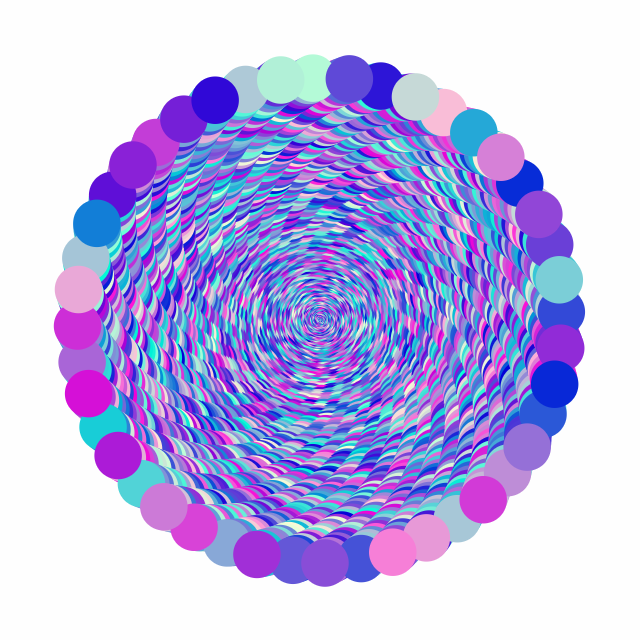
Give the GLSL for this background, as a Shadertoy shader.

```glsl
// A spiral of overlapping discs, each turned one radian from the last and set
// slightly farther out. Every pixel walks from the newest disc that can reach it
// toward older ones, blending front to back until it is opaque.

#define DISC_COUNT 5000.0   // discs from rim to center
#define RIM_RADIUS 0.3805   // distance of the newest disc from the center
#define DISC_RADIUS 0.0371
#define TURN_STEP 1.0       // radians between successive discs
#define RIM_ANGLE 2.016     // direction of the newest disc
#define MAX_STEPS 400
#define BLUE_LEVEL 0.845
#define PAPER vec3(0.995)

// Two independent random values in 0..1 from a disc number.
vec2 hash2(float n) {
    uint a = uint(n) * 747796405u + 2891336453u;
    a = ((a >> ((a >> 28u) + 4u)) ^ a) * 277803737u;
    a = (a >> 22u) ^ a;
    return vec2(float(a & 65535u), float(a >> 16u)) / 65535.0;
}

// Red and green vary freely while blue stays fixed.
vec3 discColor(float age) {
    return vec3(hash2(age), BLUE_LEVEL);
}

// Age counts inward from the newest disc at the rim.
vec2 discCenter(float age) {
    float angle = RIM_ANGLE + TURN_STEP * age;
    return RIM_RADIUS * (1.0 - age / DISC_COUNT) * vec2(cos(angle), sin(angle));
}

void mainImage(out vec4 fragColor, in vec2 fragCoord) {
    float pixel = 1.0 / min(iResolution.x, iResolution.y);
    vec2 p = (fragCoord - 0.5 * iResolution.xy) * pixel;
    float dist = length(p);
    float reach = DISC_RADIUS + pixel;

    vec3 color = vec3(0.0);
    float remaining = 1.0;

    if (dist < RIM_RADIUS + reach) {
        // Limit the walk to discs whose orbit lies within reach of this pixel.
        float newest = max(0.0, floor(DISC_COUNT * (1.0 - (dist + reach) / RIM_RADIUS)));
        float oldest = min(DISC_COUNT, DISC_COUNT * (1.0 - (dist - reach) / RIM_RADIUS));

        for (int i = 0; i < MAX_STEPS; i++) {
            float age = newest + float(i);
            if (age > oldest || remaining < 0.01) break;

            float edge = length(p - discCenter(age)) - DISC_RADIUS;
            float coverage = clamp(0.5 - edge / pixel, 0.0, 1.0);
            if (coverage > 0.0) {
                color += remaining * coverage * discColor(age);
                remaining *= 1.0 - coverage;
            }
        }
    }

    // The paper shows through wherever no disc covers it.
    fragColor = vec4(color + remaining * PAPER, 1.0);
}
```
